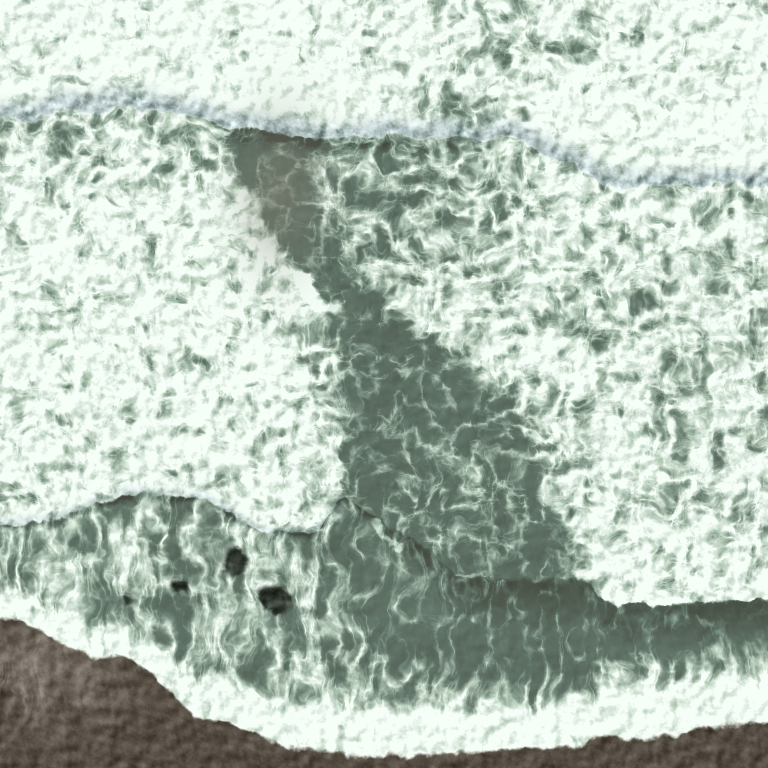
Reproduce this texture procedurally as a three.js fragment shader.

```glsl
varying vec2 vUv;

float hash(vec2 p) {
  vec3 h = fract(p.xyx * vec3(0.1031, 0.1030, 0.0973));
  h += dot(h, h.yzx + 33.33);
  return fract((h.x + h.y) * h.z);
}

float noise(vec2 p) {
  vec2 i = floor(p), f = fract(p);
  f = f * f * (3.0 - 2.0 * f);
  return mix(mix(hash(i), hash(i + vec2(1, 0)), f.x),
             mix(hash(i + vec2(0, 1)), hash(i + vec2(1, 1)), f.x), f.y);
}

float fbm(vec2 p) {
  float sum = 0.0, amp = 0.53;
  for (int i = 0; i < 4; i++) {
    sum += amp * noise(p);
    p = mat2(1.6, 1.2, -1.2, 1.6) * p + 17.3;
    amp *= 0.5;
  }
  return sum;
}

// Ridged noise: thin connected strands, centred near zero
float lace(vec2 p) {
  float sum = 0.0, amp = 0.53;
  for (int i = 0; i < 4; i++) {
    sum += amp * (1.0 - abs(2.0 * noise(p) - 1.0));
    p = p * 1.9 + vec2(11.7, 5.3);
    amp *= 0.55;
  }
  return sum - 0.66;
}

float blob(vec2 p, vec2 centre, vec2 size) {
  vec2 d = (p - centre) / size;
  return exp(-dot(d, d));
}

float segment(vec2 p, vec2 a, vec2 b) {
  vec2 ab = b - a;
  return length(p - a - ab * clamp(dot(p - a, ab) / dot(ab, ab), 0.0, 1.0));
}

// Wave fronts as heights over x
float breakerEdge(float x) {
  return 0.843 + 0.012 * smoothstep(0.0, 0.09, x) - 0.033 * smoothstep(0.18, 0.42, x)
    - 0.065 * smoothstep(0.65, 0.82, x);
}

float innerEdge(float x) {
  float left = 0.313 + 0.043 * smoothstep(0.0, 0.2, x) - 0.052 * smoothstep(0.24, 0.37, x)
    + 0.055 * smoothstep(0.4, 0.455, x);
  float right = 0.335 - 0.088 * smoothstep(0.46, 0.62, x) - 0.036 * smoothstep(0.73, 0.83, x)
    + 0.01 * smoothstep(0.9, 1.0, x);
  return mix(left, right, smoothstep(0.445, 0.475, x));
}

float shoreEdge(float x) {
  return 0.193 - 0.046 * smoothstep(0.0, 0.14, x) - 0.085 * smoothstep(0.14, 0.29, x)
    - 0.045 * smoothstep(0.25, 0.45, x) + 0.04 * smoothstep(0.55, 1.05, x);
}

// Sides of the dark channel over y
float channelLeft(float y) { return 0.45 - 0.15 * smoothstep(0.5, 0.84, y); }

float channelRight(float y) {
  return 0.74 - 0.07 * smoothstep(0.25, 0.45, y) - 0.2 * smoothstep(0.45, 0.64, y)
    - 0.07 * smoothstep(0.63, 0.73, y);
}

vec3 seaColour(float t) {
  vec3 c = mix(vec3(0.27, 0.29, 0.25), vec3(0.39, 0.47, 0.42), clamp(t / 0.25, 0.0, 1.0));
  c = mix(c, vec3(0.71, 0.79, 0.72), clamp((t - 0.25) / 0.4, 0.0, 1.0));
  return mix(c, vec3(0.96, 1.0, 0.97), clamp((t - 0.65) / 0.3, 0.0, 1.0));
}

void main() {
  vec2 p = vUv;
  vec2 warp = vec2(fbm(p * 24.0), fbm(p * 24.0 + 40.0)) - 0.5;
  vec2 e = p + warp * 0.022 + (fbm(p * 75.0) - 0.5) * 0.012;
  vec2 q = p + warp * 0.035;
  float relief = fbm(p * 85.0) - fbm(p * 85.0 + vec2(-0.45, 0.55));

  float topD = e.y - breakerEdge(p.x);
  float innerD = e.y - innerEdge(p.x);
  float shoreD = e.y - shoreEdge(p.x);
  float top = smoothstep(-0.003, 0.003, topD);
  float inner = smoothstep(-0.003, 0.003, innerD);
  float leftFoam = 1.0 - smoothstep(-0.012, 0.012, e.x - channelLeft(p.y));
  float rightFoam = smoothstep(-0.025, 0.045, e.x - channelRight(p.y));

  // Foam cover between the two fronts
  float cover = 0.02 + 0.22 * blob(p, vec2(0.6, 0.36), vec2(0.12, 0.09));
  float leftCover = 0.83 - 0.28 * smoothstep(0.68, 0.84, p.y)
    - 0.22 * smoothstep(0.34, 0.45, p.x);
  float rightCover = 0.68 - 0.35 * blob(p, vec2(0.54, 0.75), vec2(0.13, 0.1))
    + 0.2 * (1.0 - smoothstep(0.0, 0.12, innerD));
  cover = mix(cover, leftCover, leftFoam);
  cover = mix(cover, rightCover, rightFoam);

  // Shallows and surf line
  float lowerRight = smoothstep(0.38, 0.62, p.x);
  float shallows = mix(0.43, 0.5 * (1.0 - smoothstep(0.05, 0.13, shoreD)), lowerRight);
  shallows -= 0.2 * blob(p, vec2(0.47, 0.27), vec2(0.07, 0.07));
  float surfWidth = mix(0.018, 0.04, smoothstep(0.1, 0.35, p.x));
  shallows += 0.65 * (1.0 - smoothstep(surfWidth, surfWidth + 0.035, shoreD));
  cover = mix(shallows, cover, inner);

  // Outer breaker
  float topCover = 1.0 - 0.45 * blob(p, vec2(0.7, 0.96), vec2(0.18, 0.07))
    - 0.75 * blob(p, vec2(0.6, 0.86), vec2(0.06, 0.025));
  cover = mix(cover, topCover, top);

  float strands = mix(lace(q * vec2(52.0, 24.0)), lace(q * 46.0), inner);
  float foam = smoothstep(0.0, 1.0, cover + 1.35 * strands);
  float tone = 0.2 + 0.1 * (fbm(p * 14.0) - 0.5) + 0.76 * foam + relief * (0.12 + 0.5 * foam);

  // Shadows cast below the fronts
  float topShade = (1.0 - top) * smoothstep(-0.03, 0.0, topD);
  tone -= 0.28 * topShade * smoothstep(0.2, 0.35, p.x) * (1.0 - smoothstep(0.64, 0.72, p.x));
  float shadeDepth = mix(0.014, 0.07, smoothstep(0.45, 0.62, p.x));
  tone -= mix(0.3, 0.14, lowerRight) * (1.0 - inner) * smoothstep(-shadeDepth, 0.0, innerD);

  // Splashes inside the channel
  float splash = min(segment(e, vec2(0.392, 0.636), vec2(0.412, 0.602)),
                     segment(e, vec2(0.412, 0.602), vec2(0.435, 0.597)));
  tone += 0.65 * (1.0 - smoothstep(0.004, 0.013, splash));
  float curl = segment(e, vec2(0.482, 0.32), vec2(0.522, 0.286));
  tone += 0.4 * (1.0 - smoothstep(0.001, 0.006, curl));

  vec3 colour = seaColour(tone);
  colour = mix(colour, vec3(0.48, 0.47, 0.42), 0.5 * blob(p, vec2(0.365, 0.75), vec2(0.05, 0.09)));

  // Cool underside of the breaking lips
  float lip = top * (1.0 - smoothstep(0.004, 0.035, topD));
  lip = max(lip, 0.7 * inner * (1.0 - smoothstep(0.0, 0.012, innerD)) * step(p.x, 0.45));
  colour = mix(colour, vec3(0.56, 0.64, 0.66) + relief * 0.9, 0.65 * lip);

  // Rocks
  float rock = min(length((e - vec2(0.303, 0.268)) * vec2(0.9, 1.0)) - 0.015,
                   length((e - vec2(0.355, 0.219)) * vec2(0.85, 1.0)) - 0.018);
  rock = min(rock, length(e - vec2(0.234, 0.232)) - 0.008);
  rock = min(rock, length(e - vec2(0.17, 0.218)) - 0.007);
  colour = mix(vec3(0.19, 0.22, 0.19) + relief * 0.3, colour, smoothstep(-0.004, 0.004, rock));

  // Wet sand with pale backwash
  float backwash = blob(p, vec2(0.03, 0.12), vec2(0.12, 0.07));
  vec3 sand = vec3(0.33, 0.30, 0.26) + 0.25 * relief
    + backwash * (0.1 + 0.4 * lace(q * vec2(45.0, 16.0)));
  colour = mix(sand, colour, smoothstep(-0.003, 0.003, shoreD));

  gl_FragColor = vec4(clamp(colour, 0.0, 1.0), 1.0);
}
```
